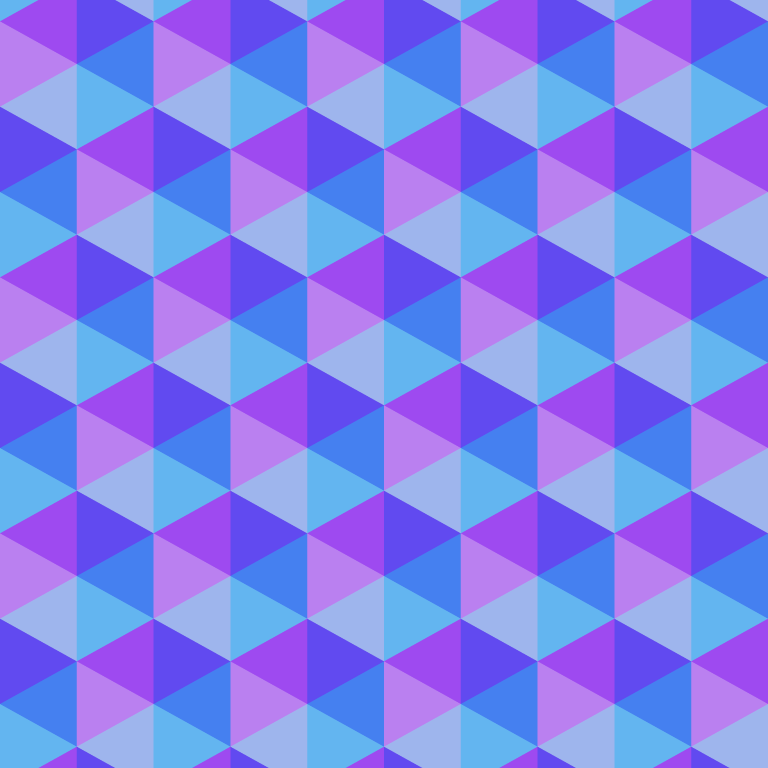
Reproduce this pattern procedurally as a Shadertoy shader.

```glsl
// Interlocking pointy-top hexagons, each cut into six flat coloured triangles.
#define COLUMNS 5.0      // hexagons across
#define ROW_PAIRS 3.0    // pairs of staggered rows up the canvas
#define AA 4             // samples per pixel side
#define BLUE vec3(0.27, 0.50, 0.94)
#define INDIGO vec3(0.38, 0.29, 0.94)
#define PURPLE vec3(0.62, 0.29, 0.94)
#define PINK vec3(0.73, 0.50, 0.94)
#define PERIWINKLE vec3(0.62, 0.71, 0.93)
#define SKY vec3(0.39, 0.71, 0.94)

const float SIXTH_TURN = radians(60.0);
const vec2 PERIOD = vec2(1.0, 2.0);
// Stretch from lattice units to regular hexagons with rows one unit apart
const vec2 REGULAR = vec2(2.0 / sqrt(3.0), 1.0);

// Offset from the nearest point of a rectangular lattice
vec2 fromLattice(vec2 p, vec2 origin) {
    return (mod(p - origin + 0.5 * PERIOD, PERIOD) - 0.5 * PERIOD) * REGULAR;
}

// Offset from the centre of the hexagon that holds p
vec2 fromHexCentre(vec2 p) {
    vec2 evenRow = fromLattice(p, vec2(0.0, 0.5));
    vec2 oddRow = fromLattice(p, vec2(0.5, 1.5));
    return dot(evenRow, evenRow) < dot(oddRow, oddRow) ? evenRow : oddRow;
}

// Colour of a triangle, counted anticlockwise from the right
vec3 hexColour(vec2 uv) {
    vec3 wedges[6] = vec3[6](BLUE, INDIGO, PURPLE, PINK, PERIWINKLE, SKY);
    vec2 d = fromHexCentre(uv * vec2(COLUMNS, 2.0 * ROW_PAIRS));
    float wedge = floor(atan(d.y, d.x) / SIXTH_TURN + 0.5);
    return wedges[(int(wedge) + 6) % 6];
}

void mainImage(out vec4 fragColor, in vec2 fragCoord) {
    // Average a grid of samples over the pixel to smooth the edges
    vec3 sum = vec3(0.0);
    for (int y = 0; y < AA; y++) {
        for (int x = 0; x < AA; x++) {
            vec2 jitter = (vec2(x, y) + 0.5) / float(AA) - 0.5;
            sum += hexColour((fragCoord + jitter) / iResolution.xy);
        }
    }
    fragColor = vec4(sum / float(AA * AA), 1.0);
}
```
